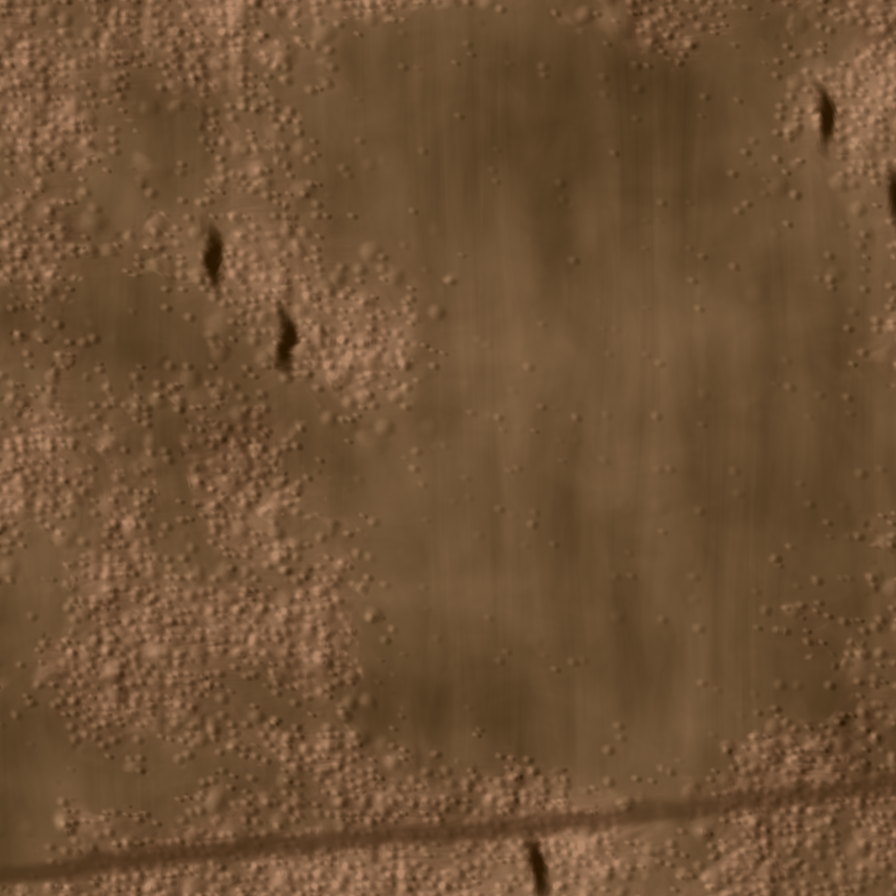
Write a WebGL 1 fragment shader that draws this texture.

```glsl
precision highp float;
// Dry brown earth from above: smooth streaked plain, crumbly mounds, pits and a dark track.
uniform vec2 u_resolution;

#define SHADE_COLOR vec3(0.26, 0.18, 0.08)
#define LIGHT_COLOR vec3(0.62, 0.48, 0.35)
#define PLAIN_TONE 0.40
#define ROUGH_TONE 0.19
#define MOUND_TONE 0.22
#define BROAD_TONE 0.21
#define RELIEF 0.56
#define STREAKS 0.11
#define CLOD_SCALE 21.0
#define SUN_STEP vec2(0.0032, -0.0012)
#define PIT_SIZE vec2(0.014, 0.048)
#define TRACK_WIDTH 0.018

float hash(vec2 p) {
  return fract(sin(dot(p, vec2(127.1, 311.7))) * 4375.85);
}

// Layered, warped sines, roughly -1 to 1
float swell(vec2 p) {
  float sum = 0.0, amp = 0.55;
  for (int i = 0; i < 5; i++) {
    p = mat2(0.8, 0.6, -0.6, 0.8) * p + 1.7;
    p += 0.7 * sin(p.yx * 0.8 + float(i));
    sum += amp * sin(p.x) * cos(p.y);
    p *= 1.75;
    amp *= 0.62;
  }
  return sum;
}

// Cellular field of rounded domes; density sets how many cells hold one
float domes(vec2 p, float density) {
  vec2 cell = floor(p);
  float height = 0.0;
  for (int y = -1; y <= 1; y++) {
    for (int x = -1; x <= 1; x++) {
      vec2 id = cell + vec2(float(x), float(y));
      vec2 jitter = vec2(hash(id), hash(id + 19.3)) - 0.5;
      vec2 d = p - id - 0.5 - 0.7 * jitter;
      float radius = mix(0.32, 0.65, hash(id + 41.7));
      float dome = max(0.0, 1.0 - dot(d, d) / (radius * radius));
      float rank = hash(id + 73.1);
      height = max(height, dome * dome * smoothstep(rank, rank + 0.15, density));
    }
  }
  return height;
}

// Lumpy soil under three sizes of clods; the smallest also lie loose on the plain
float ground(vec2 p, float rough) {
  float height = 0.42 * rough * swell(p * 52.0);
  p += 0.0022 * vec2(swell(p * 42.0 + 5.0), swell(p * 42.0 + 9.0));
  float scale = CLOD_SCALE, amp = 0.7;
  for (int i = 0; i < 3; i++) {
    float layer = float(i);
    height += amp * domes(p * scale + 7.3 * layer, 0.85 * rough + 0.05 * layer);
    scale *= 2.0;
    amp *= 0.85;
  }
  return height;
}

// x: darkness of the pits, y: loose earth heaped beside them
vec2 pits(vec2 p) {
  vec2 result = vec2(0.0);
  vec2 ragged = vec2(0.006 * swell(p * 62.0), 0.006 * swell(p * 48.0 + 3.0));
  for (int i = 0; i < 6; i++) {
    float pair = floor(float(i) / 2.0);
    float twin = mod(float(i), 2.0);
    vec2 center = fract(vec2(0.24, 0.71) + pair * vec2(0.68, 0.16));
    vec2 d = p - center - twin * vec2(0.08, -0.09);
    vec2 bent = d + vec2(0.004 * sin(p.y * 75.0 + float(i)) + 0.15 * d.y, 0.0);
    float pit = 1.0 - smoothstep(0.25, 1.1, length((bent + ragged) / PIT_SIZE));
    vec2 heap = (d - vec2(0.06, 0.0)) / 0.088;
    result = max(result, vec2(pit, exp(-dot(heap, heap))));
  }
  return result;
}

void main() {
  vec2 p = gl_FragCoord.xy / u_resolution;
  float broad = swell(p * 8.0);

  // Where the earth is broken up
  vec2 pit = pits(p);
  float mound = pit.y * (0.85 + 0.4 * swell(p * 22.0));
  float edge = min(length((p - vec2(0.66, 0.60)) / vec2(0.40, 0.46)), 1.13);
  edge += 0.30 * broad + 0.22 * swell(p * 19.0 + 4.0);
  float rough = clamp(max(smoothstep(0.84, 1.30, edge), 1.1 * mound), 0.0, 1.0);

  // Side light from the left on the clods
  float slope = ground(p + SUN_STEP, rough) - ground(p - SUN_STEP, rough);
  float crumbs = ground(p, rough);

  float streak = swell(vec2(p.x * 58.0, p.y * 7.0));
  float tone = PLAIN_TONE + ROUGH_TONE * rough + MOUND_TONE * mound;
  tone += BROAD_TONE * swell(p * 7.0 + 11.0) + 0.07 * swell(p * 32.0);
  tone += STREAKS * streak * (1.0 - rough);
  tone += RELIEF * slope + 0.15 * crumbs;

  // Soft dark track across the lower edge, then the pits
  float trackY = 0.02 + 0.105 * p.x + 0.004 * sin(p.x * 7.0);
  float offset = abs(p.y - trackY + 0.004 * swell(p * 50.0));
  float track = 1.0 - smoothstep(0.15, 1.0, offset / TRACK_WIDTH);
  tone = mix(tone, 0.08, (0.80 - 0.15 * p.x) * track);
  tone = mix(tone, -0.32, 0.95 * pit.x);

  // Loose earth is a little redder
  vec3 color = mix(SHADE_COLOR, LIGHT_COLOR, clamp(tone, -0.35, 1.2));
  color += rough * vec3(0.008, -0.010, 0.002);
  gl_FragColor = vec4(clamp(color, 0.0, 1.0), 1.0);
}
```
